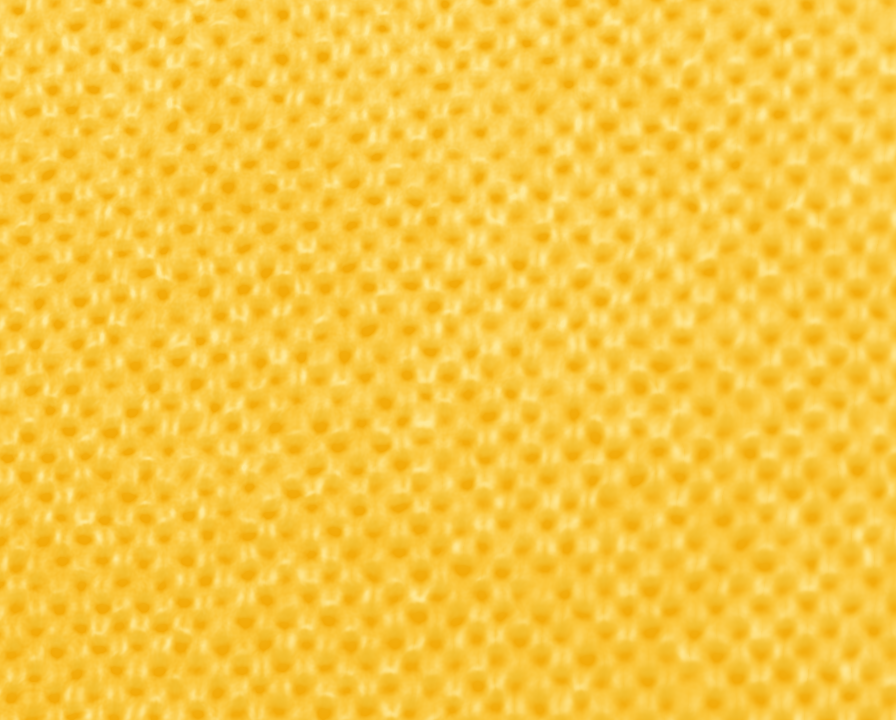
This texture is drawn by a Shadertoy shader. Its source:

```glsl
// Yellow knitted mesh: staggered rows of soft round bumps, each with a forked
// highlight above and an orange pit below, summed as Gaussians on a diamond
// lattice. Gradient noise bends the rows and mottles the yarn.
#define BUMPS_ACROSS 21.2
#define ROW_STRETCH 0.96
#define ROW_TILT 0.04
#define COLUMN_LEAN 0.05
#define JITTER 0.12
#define PIT_DEPTH 0.74
#define SHINE 0.42
#define DOME_TINT 0.55
#define BASE_TONE 0.57
#define MOTTLE 0.20
#define FIBRE 0.21

const vec3 DEEP_ORANGE = vec3(0.955, 0.67, 0.03);
const vec3 GOLD = vec3(0.985, 0.78, 0.235);
const vec3 PALE_YELLOW = vec3(0.995, 0.88, 0.50);
const vec3 OLIVE_GOLD = vec3(0.925, 0.725, 0.15);

vec2 hash2(vec2 p) {
    vec3 h = fract(p.xyx * vec3(0.1031, 0.1030, 0.0973));
    h += dot(h, h.yzx + 33.33);
    return fract((h.xx + h.yz) * h.zy);
}

float cornerSlope(vec2 cell, vec2 corner, vec2 f) {
    return dot(hash2(cell + corner) * 2.0 - 1.0, f - corner);
}

float gradientNoise(vec2 p) {
    vec2 i = floor(p), f = fract(p);
    vec2 w = f * f * f * (f * (f * 6.0 - 15.0) + 10.0);
    vec2 e = vec2(1.0, 0.0);
    return mix(mix(cornerSlope(i, e.yy, f), cornerSlope(i, e.xy, f), w.x),
               mix(cornerSlope(i, e.yx, f), cornerSlope(i, e.xx, f), w.x), w.y);
}

// Soft spot with separate half widths
float spot(vec2 p, vec2 size) {
    p /= size;
    return exp(-dot(p, p));
}

// x: light and shade, y: coverage by the rounded bump tops
vec2 knit(vec2 q, float blur) {
    vec2 diamond = vec2(q.x + q.y, q.x - q.y);
    vec2 nearest = floor(diamond + 0.5);
    vec2 soft = vec2(0.04 * blur);
    float fade = 1.0 - 0.28 * blur;
    vec2 sum = vec2(0.0);
    for (int j = -2; j <= 2; j++) {
        for (int i = -2; i <= 2; i++) {
            vec2 id = nearest + vec2(i, j);
            vec2 rnd = hash2(id + 71.0);
            vec2 rnd2 = hash2(id + 173.0);
            vec2 centre = 0.5 * vec2(id.x + id.y, id.x - id.y);
            vec2 r = q - centre - JITTER * (rnd - 0.5);
            // The pit curls up around the lower side of the bump
            vec2 bowl = vec2(r.x, r.y + 0.29 - 0.9 * r.x * r.x);
            float pit = spot(bowl, vec2(0.17, 0.12) + soft);
            // Prongs of uneven strength, joined by an arched glint
            float prong = mix(rnd2.x, 1.0 - rnd2.x, step(0.0, r.x)) * 0.8 + 0.6;
            float fork = prong * spot(vec2(abs(r.x) - 0.15, r.y - 0.24), vec2(0.09, 0.16) + soft);
            vec2 arch = vec2(r.x - 0.12 * (rnd2.x - 0.5), r.y - 0.13 + 1.5 * r.x * r.x);
            float glint = spot(arch, vec2(0.13, 0.06) + soft);
            sum.x -= PIT_DEPTH * fade * (0.65 + 0.7 * rnd.x) * pit;
            sum.x += SHINE * fade * (0.45 + 0.9 * rnd.y) * fork;
            sum.x += SHINE * fade * 1.3 * rnd2.y * rnd2.y * glint;
            sum.y += spot(r + vec2(0.0, 0.06), vec2(0.20, 0.17) + soft);
        }
    }
    return sum;
}

void mainImage(out vec4 fragColor, in vec2 fragCoord) {
    vec2 uv = fragCoord / iResolution.xy;
    vec2 p = fragCoord / iResolution.x;

    // Sheared lattice, gently bent, with slightly finer stitches at upper left
    vec2 c = p - vec2(0.5, 0.4);
    c *= 1.0 + 0.04 * (c.y - c.x);
    vec2 q = vec2(c.x - COLUMN_LEAN * c.y, c.y - ROW_TILT * c.x) * BUMPS_ACROSS;
    q.y *= ROW_STRETCH;
    q += 0.16 * vec2(gradientNoise(p * 5.0), gradientNoise(p * 5.0 + 19.0));
    q += 0.12 * vec2(gradientNoise(q * 1.7), gradientNoise(q * 1.7 + 43.0));

    // Focus softens towards the right and the lower edge
    float blur = smoothstep(0.25, 1.25, uv.x + 0.35 * (1.0 - uv.y));
    vec2 stitch = knit(q, blur);

    // Yarn texture and slow changes of light
    float fibre = gradientNoise(q * vec2(5.0, 4.0)) + 0.7 * gradientNoise(q * 11.0 + 7.0);
    float mottle = gradientNoise(q * 0.9 + 31.0) + 0.6 * gradientNoise(p * 3.0 + 5.0);
    float tone = BASE_TONE + stitch.x + MOTTLE * mottle;
    tone += FIBRE * (1.0 - 0.6 * blur) * fibre;
    tone += 0.14 * (uv.y - 0.5) + 0.04 * (uv.x - 0.5);

    // Colour ramp, with duller bump tops
    tone = clamp(tone, 0.0, 1.15);
    vec3 colour = mix(DEEP_ORANGE, GOLD, min(tone * 2.0, 1.0));
    colour = mix(colour, PALE_YELLOW, max(tone * 2.0 - 1.0, 0.0));
    float dome = clamp(stitch.y, 0.0, 1.0) * (1.0 - smoothstep(0.5, 0.95, tone));
    colour = mix(colour, OLIVE_GOLD, DOME_TINT * dome * (1.0 - 0.45 * uv.y));
    fragColor = vec4(clamp(colour, 0.0, 1.0), 1.0);
}
```
